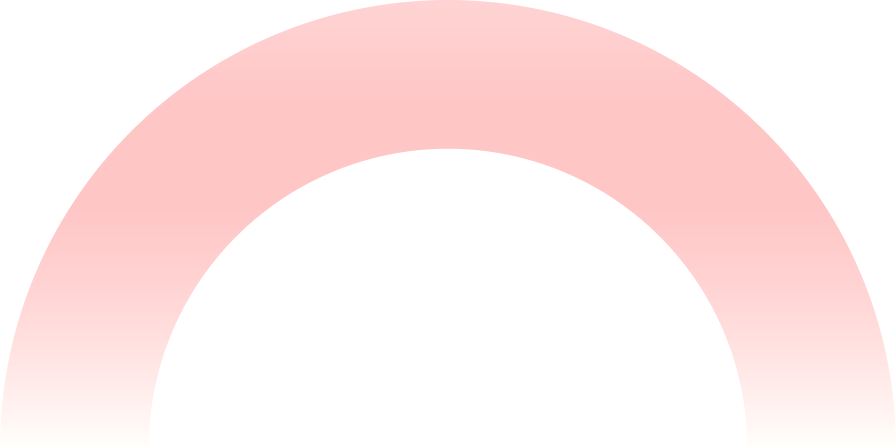
Write a Shadertoy shader that draws this background.

```glsl
// Draws a soft pink half ring on white, fading out towards its feet.

// Vertical tint of the ring: pale at the crown, full in the middle, white at the base.
vec3 ringColor(float height) {
    vec3 pink = vec3(1.0, 0.776, 0.776);
    vec3 crownPink = vec3(1.0, 0.828, 0.828);
    vec3 ivory = vec3(1.0, 1.0, 0.99);

    float fade = clamp(1.0 - height / 0.54, 0.0, 1.0);
    vec3 color = mix(pink, ivory, mix(fade, fade * fade, 0.4));
    return mix(color, crownPink, smoothstep(0.74, 1.02, height));
}

// Antialiased disc coverage.
float disc(vec2 point, float radius, float pixel) {
    return clamp(0.5 + (radius - length(point)) / pixel, 0.0, 1.0);
}

void mainImage(out vec4 fragColor, in vec2 fragCoord) {
    // Canvas heights, measured from the middle of the bottom edge.
    float pixel = 1.0 / iResolution.y;
    vec2 point = (fragCoord - vec2(0.5 * iResolution.x, 0.0)) * pixel;

    // Outer disc with the inner disc cut away.
    float ring = disc(point, 1.0, pixel) * (1.0 - disc(point, 0.668, pixel));

    fragColor = vec4(mix(vec3(1.0), ringColor(point.y), ring), 1.0);
}
```
